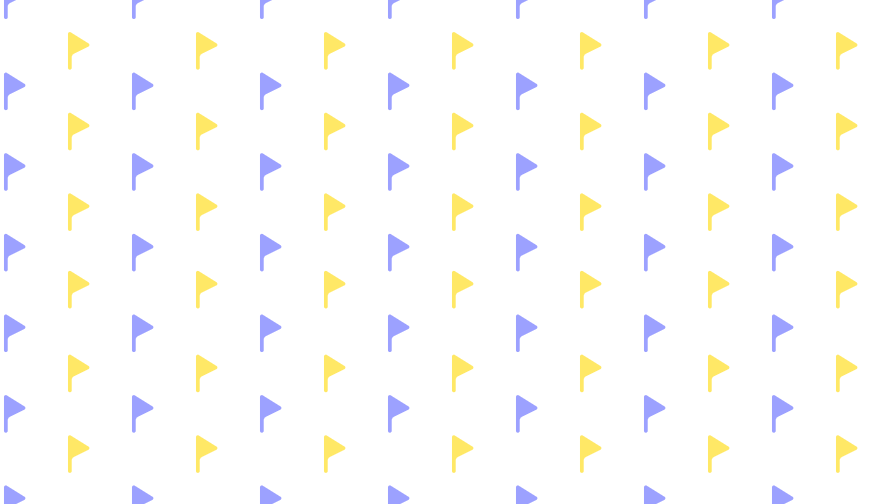
Write a Shadertoy shader that draws this pattern.

```glsl
// Staggered columns of small periwinkle and yellow pennant flags on white.
// Lengths are fractions of the canvas height.

#define COLUMNS 7.0                 // columns of each colour across the canvas
#define ROWS 6                      // flags in each column
#define ROW_PITCH 0.16
#define MARGIN 0.0116               // canvas edge to first pole axis
#define RADIUS 0.0037               // pole half width and corner rounding
#define POLE_LENGTH 0.0671
#define TIP vec2(0.0350, 0.0218)    // pennant point, before rounding
#define HEM 0.0391                  // where the pennant ends on the pole
#define FILLET 0.005
#define PERIWINKLE vec3(0.61, 0.63, 1.0)
#define YELLOW vec3(1.0, 0.91, 0.40)

float segmentDistance(vec2 p, vec2 a, vec2 b) {
    vec2 pa = p - a, ba = b - a;
    return length(pa - ba * clamp(dot(pa, ba) / dot(ba, ba), 0.0, 1.0));
}

// Positive on the outer side of the directed edge a to b.
float edgeSide(vec2 p, vec2 a, vec2 b) {
    vec2 e = b - a;
    return (p.x - a.x) * e.y - (p.y - a.y) * e.x;
}

float triangleDistance(vec2 p, vec2 a, vec2 b, vec2 c) {
    float d = min(segmentDistance(p, a, b),
              min(segmentDistance(p, b, c), segmentDistance(p, c, a)));
    float side = max(edgeSide(p, a, b), max(edgeSide(p, b, c), edgeSide(p, c, a)));
    return side < 0.0 ? -d : d;
}

// Flag with its pole top at the origin, y pointing down.
float flagDistance(vec2 p) {
    float pole = segmentDistance(p, vec2(0.0), vec2(0.0, POLE_LENGTH)) - RADIUS;
    float pennant = triangleDistance(p, vec2(0.0), TIP, vec2(0.0, HEM)) - RADIUS;
    float d = min(pole, pennant);

    // Soften only the inner corner under the pennant.
    if (p.x > 0.0 && p.y > TIP.y) {
        float blend = max(FILLET - abs(pole - pennant), 0.0);
        d -= blend * blend / (4.0 * FILLET);
    }
    return d;
}

void mainImage(out vec4 fragColor, in vec2 fragCoord) {
    float pixel = 1.0 / iResolution.y;
    vec2 p = vec2(fragCoord.x, iResolution.y - fragCoord.y) * pixel;

    // Alternate lanes hold the two colours.
    float lanePitch = 0.5 * iResolution.x * pixel / COLUMNS;
    float lane = floor(p.x / lanePitch);
    bool isYellow = mod(lane, 2.0) > 0.5;
    float x = p.x - lane * lanePitch - MARGIN;

    float firstRow = isYellow ? 0.0674 : 0.1477;
    int shiftedRow = isYellow ? 3 : 5;
    float shift = isYellow ? -0.0062 : 0.0192;

    // Rows wrap around the canvas height; one row per column sits off pitch.
    float d = 1.0;
    for (int row = 0; row < ROWS; row++) {
        float y = p.y - firstRow - float(row) * ROW_PITCH;
        if (row == shiftedRow) y -= shift;
        y -= floor(y + 0.5);
        d = min(d, flagDistance(vec2(x, y)));
    }

    float coverage = clamp(0.5 - d / pixel, 0.0, 1.0);
    vec3 ink = isYellow ? YELLOW : PERIWINKLE;
    fragColor = vec4(mix(vec3(1.0), ink, coverage), 1.0);
}
```
